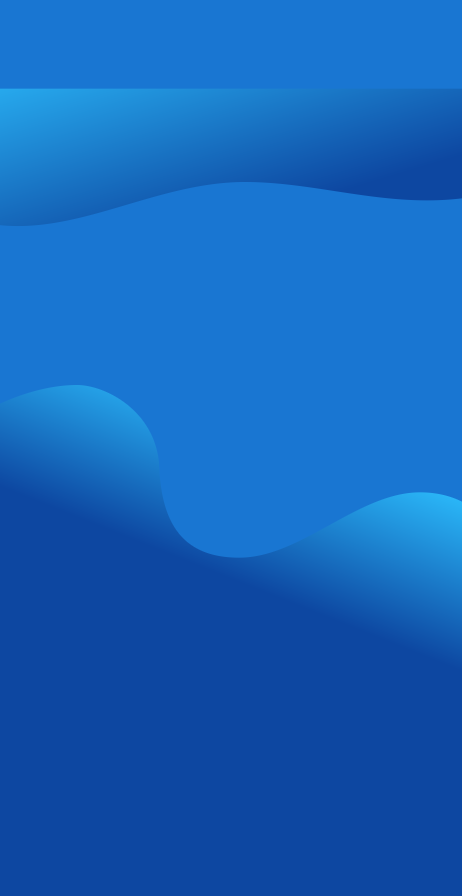
This background is drawn by a Shadertoy shader. Its source:

```glsl
// Flat blue backdrop with a gradient wave ribbon above and a rolling gradient hill below.

// Virtual canvas grid, stretched over any resolution; y runs downward.
const vec2 GRID = vec2(396.0, 768.0);

const vec3 SKY_BLUE  = vec3(0.098, 0.463, 0.824);
const vec3 DEEP_BLUE = vec3(0.051, 0.278, 0.631);
const vec3 GLOW_BLUE = vec3(0.165, 0.715, 0.970);

const float RIBBON_TOP = 76.0;

// Gradient axis (x, y), then the positions of full glow and full depth along it.
const vec4 RIBBON_RAMP = vec4(0.30, 1.0, 51.0, 252.0);
const vec4 HILL_RAMP   = vec4(-0.40, 1.0, 270.0, 417.0);

// Chained cubic Bezier curves: every third point is a knot, x never decreases.
const int RIBBON_CURVES = 2;
const vec2 RIBBON_EDGE[7] = vec2[7](
    vec2(0, 193), vec2(70, 200), vec2(135, 156),
    vec2(210, 156), vec2(272, 156), vec2(330, 178), vec2(396, 170));

const int HILL_CURVES = 5;
const vec2 HILL_EDGE[16] = vec2[16](
    vec2(0, 346), vec2(22, 336), vec2(45, 330),
    vec2(66, 330), vec2(90, 330), vec2(134, 352),
    vec2(136.5, 400), vec2(138.5, 448), vec2(156, 478),
    vec2(205, 478), vec2(258, 478), vec2(307, 422),
    vec2(360, 422), vec2(374, 422), vec2(386, 425), vec2(396, 430));

vec2 bezier(vec2 a, vec2 b, vec2 c, vec2 d, float t) {
    float s = 1.0 - t;
    return s * s * s * a + 3.0 * s * t * (s * b + t * c) + t * t * t * d;
}

// Approximate signed distance to a curve, positive below it.
float belowCurve(vec2 p, vec2 a, vec2 b, vec2 c, vec2 d) {
    float lo = 0.0, hi = 1.0;
    for (int i = 0; i < 18; i++) {
        float mid = 0.5 * (lo + hi);
        if (bezier(a, b, c, d, mid).x < p.x) lo = mid;
        else hi = mid;
    }
    float t = 0.5 * (lo + hi);
    float s = 1.0 - t;
    vec2 tangent = s * s * (b - a) + 2.0 * s * t * (c - b) + t * t * (d - c);
    return (p.y - bezier(a, b, c, d, t).y) * tangent.x / length(tangent);
}

float belowRibbon(vec2 p) {
    int k = 0;
    for (int i = 1; i < RIBBON_CURVES; i++)
        if (p.x >= RIBBON_EDGE[3 * i].x) k = 3 * i;
    return belowCurve(p, RIBBON_EDGE[k], RIBBON_EDGE[k + 1], RIBBON_EDGE[k + 2], RIBBON_EDGE[k + 3]);
}

float belowHill(vec2 p) {
    int k = 0;
    for (int i = 1; i < HILL_CURVES; i++)
        if (p.x >= HILL_EDGE[3 * i].x) k = 3 * i;
    return belowCurve(p, HILL_EDGE[k], HILL_EDGE[k + 1], HILL_EDGE[k + 2], HILL_EDGE[k + 3]);
}

vec3 glowRamp(vec2 p, vec4 ramp) {
    float t = (dot(p, ramp.xy) - ramp.z) / (ramp.w - ramp.z);
    return mix(GLOW_BLUE, DEEP_BLUE, clamp(t, 0.0, 1.0));
}

// Edge coverage for a signed distance that is positive inside.
float cover(float inside, float pixel) {
    return clamp(inside / pixel + 0.5, 0.0, 1.0);
}

void mainImage(out vec4 fragColor, in vec2 fragCoord) {
    vec2 uv = fragCoord / iResolution.xy;
    vec2 p = vec2(uv.x, 1.0 - uv.y) * GRID;
    float pixel = GRID.y / iResolution.y;

    // Ribbon: straight top, wavy bottom
    float ribbon = min(p.y - RIBBON_TOP, -belowRibbon(p));
    vec3 color = mix(SKY_BLUE, glowRamp(p, RIBBON_RAMP), cover(ribbon, pixel));

    // Hill: everything under its crest
    color = mix(color, glowRamp(p, HILL_RAMP), cover(belowHill(p), pixel));

    fragColor = vec4(color, 1.0);
}
```
